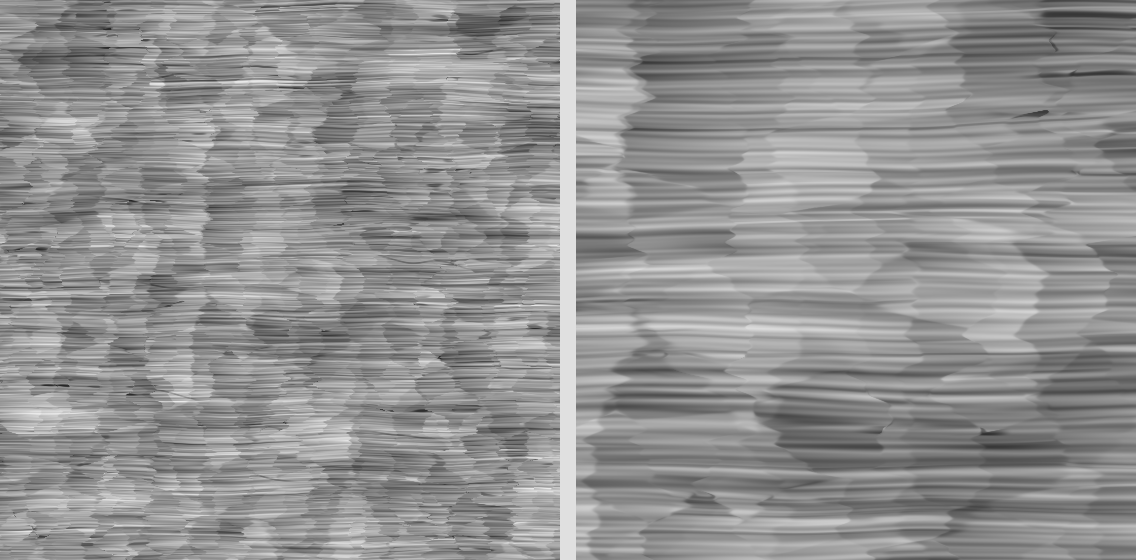
Left: the whole. Right: its middle third, enlarged.
Reproduce this texture procedurally as a Shadertoy shader.

```glsl
vec2 hash(vec2 p) {
    vec3 q = fract(p.xyx * vec3(0.1031, 0.1030, 0.0973));
    q += dot(q, q.yzx + 33.33);
    return fract((q.xx + q.yz) * q.zy);
}

float cornerSlope(vec2 cell, vec2 offset) {
    float angle = 6.2832 * hash(cell).x;
    return dot(vec2(cos(angle), sin(angle)), offset);
}

float gradientNoise(vec2 p) {
    vec2 i = floor(p), f = fract(p);
    vec2 u = f * f * f * (f * (f * 6.0 - 15.0) + 10.0);
    vec2 e = vec2(1.0, 0.0);
    return mix(mix(cornerSlope(i, f), cornerSlope(i + e, f - e), u.x),
               mix(cornerSlope(i + e.yx, f - e.yx), cornerSlope(i + 1.0, f - 1.0), u.x), u.y);
}

// Irregular flakes with steep ends: x is the tone, y a grain shift
vec2 flakes(vec2 p) {
    vec2 cell = floor(p), sum = vec2(0.0);
    float total = 0.0;
    for (int y = -1; y <= 1; y++)
    for (int x = -1; x <= 1; x++) {
        vec2 id = cell + vec2(x, y);
        vec2 d = p - id - 0.1 - 0.8 * hash(id);
        vec2 random = hash(id + 71.0) - 0.5;
        float weight = exp(-75.0 * length(d * vec2(1.0, 0.7)));
        sum += weight * vec2(random.x + 0.7 * d.x * (random.y + 0.3), random.y);
        total += weight;
    }
    return sum / total;
}

// Thin fibre lines that fade in and out along their length
float hairlines(vec2 p, float rows, float seed) {
    float height = abs(gradientNoise(p * vec2(2.5, rows) + seed));
    float fade = smoothstep(-0.1, 0.3, gradientNoise(p * vec2(5.0, 45.0) + seed + 7.0));
    return fade * (1.0 - smoothstep(0.02, 0.14, height));
}

// Long, slanted, slightly bent splits that taper at both ends
float cracks(vec2 p) {
    float dark = 0.0;
    for (int i = 0; i < 9; i++) {
        vec2 center = hash(vec2(i, 19.0));
        vec2 shape = hash(vec2(i, 47.0));
        vec2 d = p - center;
        float halfLength = mix(0.05, 0.12, shape.x);
        float bend = 0.012 * gradientNoise(vec2(p.x * 14.0, float(i) + 0.5));
        float dist = abs(d.y - d.x * (shape.y - 0.5) * 0.4 - bend);
        float taper = 1.0 - smoothstep(0.3, 1.0, abs(d.x) / halfLength);
        dark = max(dark, taper * (1.0 - smoothstep(0.0004, 0.0025, dist)));
    }
    return dark;
}

void mainImage(out vec4 fragColor, in vec2 fragCoord) {
    vec2 uv = fragCoord / iResolution.xy;

    // Faint waves in the fibres
    vec2 p = uv;
    p.y += 0.009 * gradientNoise(uv * vec2(4.0, 9.0) + 3.0);
    p.y += 0.002 * gradientNoise(uv * vec2(12.0, 30.0) + 8.0);

    // Ragged flake ends, and flake sides combed into the grain
    vec2 torn = p;
    torn.x += 0.018 * gradientNoise(p * vec2(4.0, 60.0) + 11.0);
    torn.x += 0.012 * gradientNoise(p * vec2(5.0, 170.0) + 23.0);
    torn.y += 0.016 * gradientNoise(p * vec2(4.0, 50.0) + 37.0);
    vec2 large = flakes(torn * vec2(11.0, 11.0));
    vec2 small = flakes(torn * vec2(16.0, 27.0) + 40.0);

    // Fibres change where the flakes meet
    vec2 fibre = p + vec2(0.12, 0.001) * (large.y + small.y);
    float grain = 0.10 * gradientNoise(fibre * vec2(2.5, 48.0) + 5.0)
                + 0.16 * gradientNoise(fibre * vec2(3.5, 115.0) + 17.0)
                + 0.19 * gradientNoise(fibre * vec2(4.5, 215.0) + 31.0)
                + 0.18 * gradientNoise(fibre * vec2(6.0, 330.0) + 49.0);
    grain += 0.11 * hairlines(fibre, 115.0, 63.0) - 0.13 * hairlines(fibre, 95.0, 29.0);

    // Tones: broad bands, flakes, fibres
    float gray = 0.572 + grain;
    gray += 0.12 * gradientNoise(p * vec2(2.5, 8.0) + 57.0);
    gray += 0.11 * gradientNoise(p * vec2(1.8, 20.0) + 77.0);
    gray += 0.13 * large.x + 0.13 * small.x;

    // Short dark pits, gathered in a few places
    float pits = smoothstep(0.25, 0.45, gradientNoise(fibre * vec2(17.0, 145.0) + 83.0));
    pits *= smoothstep(0.16, 0.42, gradientNoise(p * vec2(7.0, 21.0) + 91.0));
    gray -= 0.24 * pits + 0.17 * cracks(uv);

    fragColor = vec4(vec3(clamp(gray, 0.15, 0.92)), 1.0);
}
```
